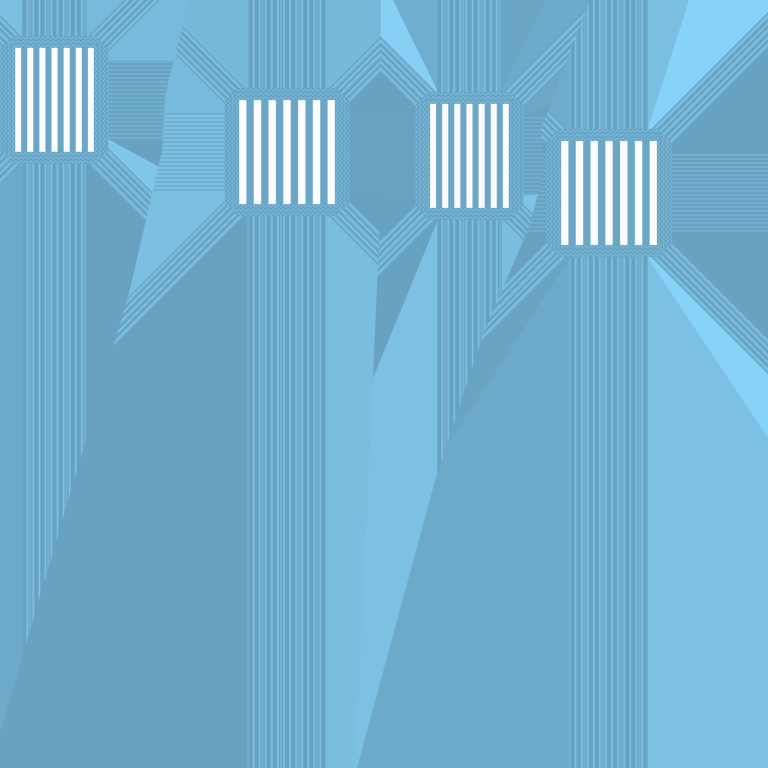
Reproduce this background procedurally as a three.js fragment shader.

```glsl
// Four striped blocks, each sending bundles of fine lines outward like circuit leads.
// Each block fills its own cell with flat blue sectors; bent borders divide the cells.
// Distances fill the shapes, and repeated stripes with layered sines add the detail.
varying vec2 vUv;

const float SOFT = 0.001;
const vec3 SHADE = vec3(0.41, 0.635, 0.755);
const vec3 BRIGHT = vec3(0.53, 0.825, 0.975);
const vec3 WHITE = vec3(0.99, 0.99, 1.0);

// Coverage of the area where the distance is negative
float fill(float d) {
  return 1.0 - smoothstep(-SOFT, SOFT, d);
}

// Repeated bars; duty is the lit share of each period
float stripes(float x, float period, float duty) {
  return fill((abs(fract(x / period) - 0.5) - 0.5 * duty) * period);
}

// Change of slope added to a border below a given height
float bend(float y, float start, float turn) {
  return turn * max(y - start, 0.0);
}

// Pick a corner value; order is upper left, upper right, lower left, lower right
float corner(vec4 values, vec2 q) {
  vec2 side = step(0.0, q);
  return mix(mix(values.x, values.y, side.x), mix(values.z, values.w, side.x), side.y);
}

// Wavy concentric lines hugging the block; x is tone, y is coverage
vec2 rippleFrame(vec2 q, vec2 gap) {
  float along = gap.x > gap.y ? q.y : q.x;
  float ripple = 0.0013 * sin(along * 967.0) + 0.0003 * sin(along * 1934.0);
  float lines = stripes(max(gap.x, gap.y) + ripple, 0.0052, 0.4);
  float bounds = max(max(gap.x - 0.019, gap.y - 0.0155), gap.x + gap.y - 0.018);
  return vec2(0.45 * lines, fill(bounds));
}

// One block with its sectors and leads.
// inner, outer: tones beside the vertical leads, split at slope cut
// flank: tones beside the level leads; leads: base and line tone, left then right
vec3 block(vec2 p, vec2 center, vec2 halfSize, vec4 inner, vec4 outer,
           vec4 flank, vec4 cut, vec4 leads) {
  vec2 q = p - center;
  vec2 a = abs(q);
  vec2 gap = a - halfSize;
  vec2 bundle = halfSize * vec2(0.82, 0.75);
  float slope = corner(cut, q);
  float skew = gap.y - gap.x;

  // Sectors
  float wedge = fill(slope * (gap.y - 0.018) - (a.x - bundle.x));
  float upright = mix(corner(inner, q), corner(outer, q), wedge);
  float sideWedge = fill(slope * (gap.x - 0.018) - (a.y - bundle.y));
  float level = corner(flank, q) * sideWedge;
  float tone = mix(level, upright, fill(-skew));

  // Diagonal leads
  float diagonalLines = stripes(skew + 0.0234, 0.0092, 0.4);
  diagonalLines = max(diagonalLines, 0.4 * stripes(skew, 0.0061, 0.3));
  tone = mix(tone, 0.62 * diagonalLines, fill(abs(skew) - 0.0234));

  // Level leads
  vec2 lead = q.x < 0.0 ? leads.xy : leads.zw;
  float levelTone = mix(lead.x, lead.y, stripes(q.y, 0.0052, 0.4));
  tone = mix(tone, levelTone, fill(a.y - bundle.y) * step(0.0, gap.x));

  // Vertical leads
  float uprightLines = stripes(q.x, 0.0079, 0.3);
  uprightLines = max(uprightLines, 0.5 * stripes(q.x + 0.002, 0.0119, 0.25));
  tone = mix(tone, 0.62 * uprightLines, fill(a.x - bundle.x) * step(0.0, gap.y));

  // Frame and white bars
  vec2 frame = rippleFrame(q, gap);
  tone = mix(tone, frame.x, frame.y);
  float body = fill(max(gap.x, gap.y));
  tone = mix(tone, 0.08, body);
  float period = 2.0 * halfSize.x / 6.5;
  float bars = stripes(q.x + halfSize.x + 0.25 * period, period, 0.5);
  return mix(mix(SHADE, BRIGHT, tone), WHITE, bars * body);
}

void main() {
  // Heights run downward from the top
  vec2 p = vec2(vUv.x, 1.0 - vUv.y);
  vec2 narrow = vec2(0.0514, 0.0677);
  vec2 wide = vec2(0.0625, 0.0677);

  // Cell borders
  float firstEdge = 0.247 - 0.258 * p.y + bend(p.y, 0.124, 0.202)
    + bend(p.y, 0.195, -0.174) + bend(p.y, 0.378, -0.063);
  float secondEdge = 0.496 - 0.003 * p.y + bend(p.y, 0.28, -0.042);
  float thirdEdge = 0.768 - 0.379 * p.y + bend(p.y, 0.169, 0.509)
    + bend(p.y, 0.215, -0.386) + bend(p.y, 0.293, -0.171)
    + bend(p.y, 0.436, 0.099) + bend(p.y, 0.628, 0.056);

  // Blocks from left to right
  vec3 first = block(p, vec2(0.071, 0.13), narrow, vec4(0.6, 0.5, 0.17, 0.0),
    vec4(0.6, 0.5, 0.17, 0.0), vec4(0.1, 0.5, 0.1, 0.75),
    vec4(0.0, 0.0, 0.0, 0.55), vec4(0.0, 0.3, 0.0, 0.35));
  vec3 second = block(p, vec2(0.3737, 0.198), wide, vec4(0.45, 0.45, 0.0, 0.55),
    vec4(0.45, 0.45, 0.0, 0.55), vec4(0.5, 0.0, 0.6, 0.0),
    vec4(0.0), vec4(0.65, 0.2, 0.0, 0.04));
  vec3 third = block(p, vec2(0.6113, 0.203), narrow, vec4(0.25, 0.08, 0.64, 0.55),
    vec4(0.95, 0.18, 0.0, 0.55), vec4(0.0, 0.1, 0.0, 0.7),
    vec4(0.49, 0.49, 0.41, 0.0), vec4(0.0, 0.04, 0.0, 0.3));
  vec3 fourth = block(p, vec2(0.793, 0.2513), wide, vec4(0.2, 0.6, 0.15, 0.63),
    vec4(0.2, 1.0, 0.05, 1.0), vec4(0.0),
    vec4(0.5, 0.32, 0.655, 0.667), vec4(0.0, 0.3, 0.0, 0.35));

  vec3 color = mix(first, second, fill(firstEdge - p.x));
  color = mix(color, third, fill(secondEdge - p.x));
  color = mix(color, fourth, fill(thirdEdge - p.x));
  gl_FragColor = vec4(color, 1.0);
}
```
